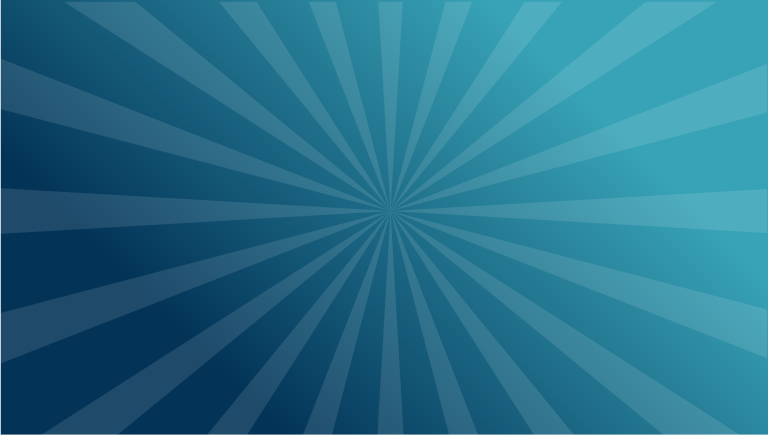
Write a WebGL 1 fragment shader that draws this background.

```glsl
precision highp float;

uniform vec2 u_resolution;

#define DEEP_BLUE vec3(0.012, 0.204, 0.345)
#define TEAL vec3(0.220, 0.640, 0.715)
#define BURST_CENTER vec2(0.5085, 0.516)
#define RAY_COUNT 20.0
#define RAY_FILL 0.372
#define RAY_OPACITY 0.11
#define RAY_INSET vec2(0.002, 0.0042)
#define GRADIENT_START 0.655
#define GRADIENT_END 2.126
#define MARGIN vec2(0.0017, 0.0032)

const float TAU = 6.2831853;

// Diagonal blend from the lower left to the upper right
vec3 diagonalGradient(vec2 p) {
  float t = (p.x + p.y - GRADIENT_START) / (GRADIENT_END - GRADIENT_START);
  return mix(DEEP_BLUE, TEAL, clamp(t, 0.0, 1.0));
}

// Share of a pixel that lies on the positive side of an edge
float coverage(float signedDistance, float pixel) {
  return clamp(0.5 + signedDistance / pixel, 0.0, 1.0);
}

// Evenly spaced wedges around the origin
float sunburst(vec2 p, float pixel) {
  float sector = TAU / RAY_COUNT;
  float angle = mod(atan(p.y, p.x) + 0.5 * sector, sector) - 0.5 * sector;
  float inside = length(p) * sin(0.5 * sector * RAY_FILL - abs(angle));
  return coverage(inside, pixel);
}

void main() {
  float pixel = 1.0 / u_resolution.y;
  vec2 canvas = u_resolution * pixel;
  vec2 p = gl_FragCoord.xy * pixel;

  // Translucent white rays, ending just short of the top and right
  vec2 gap = canvas - RAY_INSET - p;
  float rays = sunburst(p - BURST_CENTER * canvas, pixel);
  rays *= coverage(min(gap.x, gap.y), pixel);
  vec3 color = mix(diagonalGradient(p), vec3(1.0), RAY_OPACITY * rays);

  // White hairline along the left and bottom, thinner on the left
  vec2 edge = MARGIN - p;
  float hairline = coverage(max(edge.x, edge.y), pixel);
  color = mix(color, vec3(1.0), hairline);

  gl_FragColor = vec4(color, 1.0);
}
```
